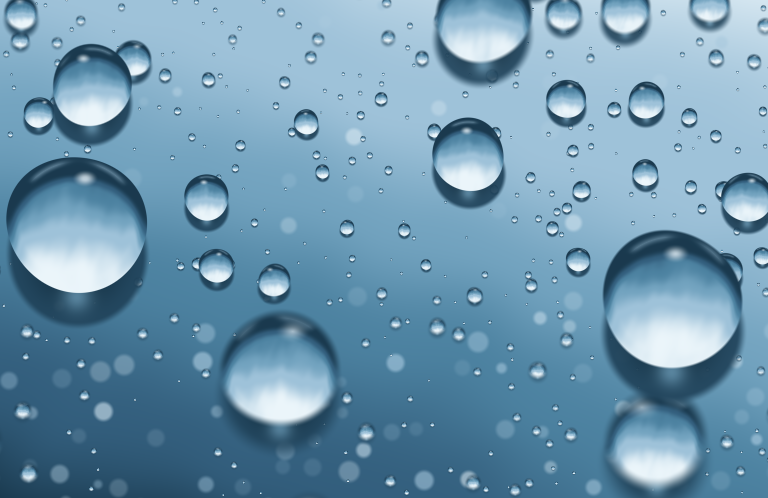
This texture is drawn by a WebGL 2 fragment shader. Its source:

```glsl
#version 300 es
precision highp float;
// Water drops with dark undersides on a blue pane, focused above the middle.

uniform vec2 u_resolution;
out vec4 fragColor;

const vec3 DEEP  = vec3(0.07, 0.18, 0.25);
const vec3 DARK  = vec3(0.20, 0.37, 0.49);
const vec3 MID   = vec3(0.30, 0.51, 0.63);
const vec3 SKY   = vec3(0.45, 0.64, 0.75);
const vec3 PALE  = vec3(0.62, 0.76, 0.85);
const vec3 GLEAM = vec3(0.92, 0.96, 0.98);

const int   BIG_COUNT  = 7;
const vec2  BIG_START  = vec2(0.10, 0.55);
const vec2  BIG_STEP   = vec2(0.7549, 0.5698); // evenly spreading sequence
const vec2  BIG_RADIUS = vec2(0.07, 0.14);
const float SHADOW_DROP = 0.48;  // shadow offset in drop radii
const float MAX_BLUR    = 0.016; // blur at the lower edge
const float BOKEH_CELL  = 0.075;

vec3 hash3(vec2 cell) {
  vec3 h = fract(cell.xyx * vec3(0.1031, 0.1030, 0.0973));
  h += dot(h, h.yxz + 33.33);
  return fract((h.xxy + h.yzz) * h.zyx);
}

// Tone 0 is the deepest blue, tone 1 nearly white.
vec3 ramp(float tone) {
  vec3 c = mix(DEEP, DARK, smoothstep(0.0, 0.22, tone));
  c = mix(c, MID, smoothstep(0.20, 0.42, tone));
  c = mix(c, SKY, smoothstep(0.40, 0.60, tone));
  c = mix(c, PALE, smoothstep(0.58, 0.78, tone));
  return mix(c, GLEAM, smoothstep(0.82, 1.15, tone));
}

float waves(vec2 p) {
  float sum = 0.0, amp = 0.5;
  for (int i = 0; i < 4; i++) {
    p = mat2(0.8, 0.6, -0.6, 0.8) * p * 1.7 + 1.3;
    sum += amp * sin(p.x + sin(p.y * 1.3)) * cos(p.y);
    amp *= 0.6;
  }
  return sum;
}

float focusBlur(float y) {
  float low = 1.0 - smoothstep(0.08, 0.48, y);
  float high = smoothstep(0.78, 1.0, y);
  return 0.7 / u_resolution.y + MAX_BLUR * (low + 0.25 * high);
}

float disc(float dist, float soft) {
  return 1.0 - smoothstep(-soft, soft, dist);
}

void drawDrop(inout vec3 col, vec2 p, vec2 center, float radius, float seed) {
  vec2 q = (p - center) / radius;
  if (length(q) > 2.4) return;
  float soft = min(focusBlur(center.y) / radius, 0.42);
  float angle = atan(q.y, q.x);
  float outline = 1.0 + 0.025 * sin(2.0 * angle + seed * 6.3)
                + 0.015 * sin(3.0 * angle + seed * 17.0);

  // Shadow, with light leaking in under the drop
  vec2 s = q + vec2(0.0, SHADOW_DROP);
  vec3 shade = mix(DEEP, DARK, 0.45 * smoothstep(0.3, 1.0, length(s)));
  shade = mix(shade, SKY, 0.7 * exp(-22.0 * dot(q + vec2(0.0, 1.05), q + vec2(0.0, 1.05))));
  float shadow = disc(length(s) - outline, soft * 1.3 + 0.05);
  col = mix(col, shade, shadow * mix(0.95, 0.65, soft / 0.42));

  // Bright lens below, dark cap above, faint streaks between
  float lens = length((q + vec2(0.0, 0.22)) / vec2(1.0, 0.90));
  float tone = mix(1.12, 0.38, smoothstep(-0.75, 0.65, q.y + 0.18 * q.x * q.x));
  tone += 0.10 * waves(q * vec2(2.2, 1.2) + seed * 19.0);
  float cap = smoothstep(0.84 - soft * 0.4, 1.06 + soft * 0.4, lens);
  tone = mix(tone, 0.07, cap * smoothstep(-0.75, 0.15, q.y));
  float rim = smoothstep(0.80, 1.0, length(q) / outline);
  tone -= 0.30 * rim * smoothstep(-0.95, 0.1, q.y) * (1.0 - cap);
  vec3 body = ramp(tone);

  // Reflections on the cap and a glint
  float arc = disc(abs(length(q) - 0.90) - 0.025, 0.04 + soft);
  body = mix(body, PALE, 0.55 * arc * smoothstep(0.60, 0.95, q.y + 0.25 * sin(angle * 5.0 + seed * 9.0)));
  vec2 glint = (q - vec2(0.38 - 0.7 * seed, 0.66)) / vec2(1.5, 1.0);
  body = mix(body, GLEAM, 0.75 * disc(length(glint) - 0.07, 0.05 + soft));
  col = mix(col, body, disc(length(q) - outline, soft));
}

// One jittered grid of drops; radii span limits.x to limits.y.
void scatterDrops(inout vec3 col, vec2 p, float cell, vec2 limits, float share, float seed) {
  vec2 home = floor(p / cell);
  for (int j = 1; j >= -1; j--)
  for (int i = -1; i <= 1; i++) {
    vec2 id = home + vec2(i, j);
    vec3 h = hash3(id + seed);
    vec3 k = hash3(id + seed + 71.7);
    vec2 center = (id + 0.5 + 0.7 * (h.xy - 0.5)) * cell;
    float present = share * mix(0.55, 1.0, smoothstep(0.1, 0.45, center.y));
    if (h.z < present) drawDrop(col, p, center, mix(limits.x, limits.y, k.x * k.x), k.y);
  }
}

// Pale out-of-focus spots, densest near the bottom
void scatterBokeh(inout vec3 col, vec2 p) {
  vec2 home = floor(p / BOKEH_CELL);
  for (int j = -1; j <= 1; j++)
  for (int i = -1; i <= 1; i++) {
    vec2 id = home + vec2(i, j);
    vec3 h = hash3(id + 211.0);
    vec3 k = hash3(id + 307.0);
    vec2 center = (id + 0.1 + 0.8 * h.xy) * BOKEH_CELL;
    float present = 0.12 + 0.5 * (1.0 - smoothstep(0.2, 0.5, center.y));
    float spot = disc(length(p - center) - mix(0.008, 0.021, k.x), 0.005);
    col = mix(col, mix(PALE, GLEAM, k.z * k.z), spot * step(h.z, present) * mix(0.15, 0.7, k.y * k.y));
  }
}

void main() {
  vec2 uv = gl_FragCoord.xy / u_resolution;
  vec2 p = gl_FragCoord.xy / u_resolution.y;
  float aspect = u_resolution.x / u_resolution.y;

  // Pane lit from the upper right
  vec3 col = ramp(0.06 + 0.68 * uv.y + 0.33 * uv.x + 0.06 * waves(p * 1.8));

  scatterBokeh(col, p);
  scatterDrops(col, p, 0.042, vec2(0.002, 0.007), 0.35, 13.0);
  scatterDrops(col, p, 0.075, vec2(0.007, 0.018), 0.50, 47.0);
  scatterDrops(col, p, 0.170, vec2(0.024, 0.052), 0.48, 101.0);
  for (int i = 0; i < BIG_COUNT; i++) {
    float n = float(i);
    vec2 center = fract(BIG_START + n * BIG_STEP) * vec2(aspect, 1.0);
    float size = fract(0.99 + 0.6 * n);
    drawDrop(col, p, center, mix(BIG_RADIUS.x, BIG_RADIUS.y, size * size), fract(0.37 + 0.618 * n));
  }
  fragColor = vec4(col, 1.0);
}
```
